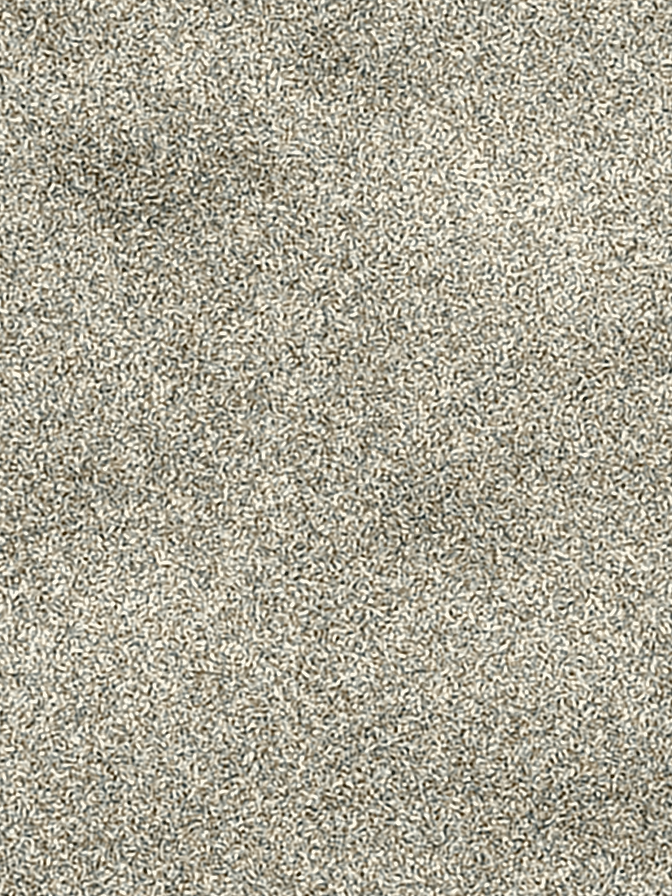
A Shadertoy shader for this texture:

```glsl
// Coarse pale sand lit from above: short curved light and dark strokes, summed
// from one randomly turned wave packet per cell, with a soft tone and tint each.
// Broad tilted ellipses of light and shade form low dunes beneath them.

#define CELLS_ACROSS 154.0
#define STROKE_FREQUENCY 3.9
#define STROKE_FALLOFF 1.2
#define STROKE_BEND 0.8
#define STROKE_CONTRAST 0.215
#define GRAIN_CONTRAST 0.38
#define MEAN_TONE 0.668
#define TINT_AMOUNT 0.12
#define DUNE_CONTRAST 0.72
#define MOTTLE_AMOUNT 0.04
#define SAND_CAST vec3(0.018, 0.0, -0.066)

const float TAU = 6.28318;

vec3 hash32(vec2 p) {
    vec3 q = fract(vec3(p.xyx) * vec3(0.1031, 0.1030, 0.0973));
    q += dot(q, q.yxz + 33.33);
    return fract((q.xxy + q.yzz) * q.zyx);
}

mat2 rotation(float angle) {
    float c = cos(angle), s = sin(angle);
    return mat2(c, -s, s, c);
}

float valueNoise(vec2 p) {
    vec2 cell = floor(p), f = fract(p);
    f = f * f * (3.0 - 2.0 * f);
    float low = mix(hash32(cell).x, hash32(cell + vec2(1, 0)).x, f.x);
    float high = mix(hash32(cell + vec2(0, 1)).x, hash32(cell + vec2(1, 1)).x, f.x);
    return mix(low, high, f.y);
}

// Soft tilted ellipse, 1 at its centre
float mound(vec2 p, vec2 centre, vec2 radius, float angle) {
    vec2 q = rotation(angle) * (p - centre) / radius;
    return exp(-dot(q, q));
}

// Broad light and shade of the dunes
float duneShade(vec2 p) {
    p += 0.06 * (vec2(valueNoise(p * 6.0), valueNoise(p * 6.0 + 40.0)) - 0.5);
    float shade = 0.0;
    // hollows
    shade -= 0.13 * mound(p, vec2(0.19, 1.08), vec2(0.24, 0.10), -0.25);
    shade -= 0.11 * mound(p, vec2(0.52, 1.25), vec2(0.20, 0.045), -0.40);
    shade -= 0.07 * mound(p, vec2(0.02, 1.31), vec2(0.12, 0.05), 0.0);
    shade -= 0.08 * mound(p, vec2(0.95, 0.83), vec2(0.16, 0.07), 0.60);
    shade -= 0.07 * mound(p, vec2(0.05, 0.60), vec2(0.20, 0.12), 0.20);
    shade -= 0.09 * mound(p, vec2(0.62, 0.55), vec2(0.20, 0.08), 0.30);
    shade -= 0.10 * mound(p, vec2(0.83, 0.17), vec2(0.30, 0.09), -0.10);
    shade -= 0.05 * mound(p, vec2(0.10, 0.10), vec2(0.25, 0.10), 0.0);
    // crests
    shade += 0.09 * mound(p, vec2(0.10, 1.18), vec2(0.20, 0.04), 0.25);
    shade += 0.09 * mound(p, vec2(0.78, 1.03), vec2(0.28, 0.14), -0.40);
    shade += 0.08 * mound(p, vec2(0.15, 0.41), vec2(0.28, 0.10), 0.30);
    shade += 0.06 * mound(p, vec2(0.85, 0.37), vec2(0.25, 0.07), 0.0);
    return DUNE_CONTRAST * shade + MOTTLE_AMOUNT * (valueNoise(p * 14.0) - 0.5);
}

// Stroke wave in x, grain tone in y, warm-to-cool tint in z, all around zero
vec3 grainField(vec2 p) {
    vec2 home = floor(p), grain = vec2(0);
    float wave = 0.0, weightSum = 0.0001;
    for (int j = -2; j <= 2; j++)
    for (int i = -2; i <= 2; i++) {
        vec2 cell = home + vec2(i, j);
        vec3 place = hash32(cell + 17.0);
        vec3 look = hash32(cell + 251.0);
        float phase = TAU * hash32(cell + 613.0).x;
        vec2 d = rotation(place.z * TAU) * (p - cell - place.xy);
        float packet = exp(-STROKE_FALLOFF * dot(d, d));
        float across = d.y + STROKE_BEND * (look.z - 0.5) * d.x * d.x;
        wave += packet * cos(STROKE_FREQUENCY * across + phase);

        // sharper weight keeps each grain's own tone and tint
        float weight = packet * packet * packet * packet;
        grain += weight * (look.xy - 0.5);
        weightSum += weight;
    }
    return vec3(wave, grain / weightSum);
}

void mainImage(out vec4 fragColor, in vec2 fragCoord) {
    vec2 p = fragCoord / iResolution.x;
    vec3 sand = grainField(p * CELLS_ACROSS);

    float tone = MEAN_TONE + duneShade(p);
    tone += STROKE_CONTRAST * sand.x + GRAIN_CONTRAST * sand.y;
    tone = clamp(tone, 0.12, 0.985);

    // Tint fades in the brightest grains
    float tint = TINT_AMOUNT * sand.z * (1.2 - tone);
    vec3 color = tone + SAND_CAST + tint * vec3(1.0, 0.0, -1.0);
    fragColor = vec4(clamp(color, 0.0, 1.0), 1.0);
}
```
